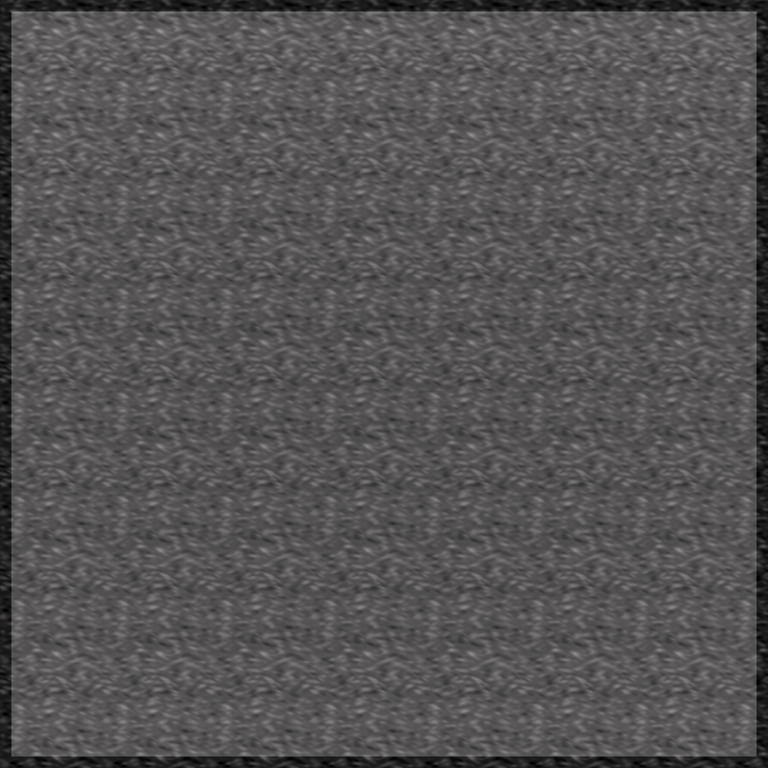
Write a Shadertoy shader that draws this texture.

```glsl
// Fine dark grey stone in a thin, nearly black frame. Small tilted grains, lit
// or dark, are splatted from a jittered cell grid that repeats 7.4 times each
// way; layered sines bend and band every tile, and the outer parts are lighter.

const float TAU = 6.2831853;

vec3 hash3(vec2 cell) {
    vec3 p = vec3(dot(cell, vec2(127.1, 311.7)),
                  dot(cell, vec2(269.5, 183.3)),
                  dot(cell, vec2(419.2, 371.9)));
    return fract(sin(p) * 43758.547);
}

// Cellular splats that wrap at each tile: every grain has a contrasting rim.
float grains(vec2 tile, vec2 cells, float seed) {
    vec2 p = tile * cells, base = floor(p);
    float sum = 0.0;
    for (int y = -2; y <= 2; y++)
    for (int x = -1; x <= 1; x++) {
        vec2 cell = base + vec2(x, y);
        vec3 rnd = hash3(floor(mod(cell + 0.5, cells)) + seed);
        vec2 d = p - cell - 0.15 - 0.7 * rnd.xy;
        d.y += d.x * mix(-0.5, 0.9, fract(rnd.z * 7.3 + rnd.x));
        float r2 = 4.0 * dot(d, d);
        sum += mix(-0.6, 1.0, rnd.z) * (1.0 - 0.7 * r2) * exp(-r2);
    }
    return sum;
}

void mainImage(out vec4 fragColor, in vec2 fragCoord) {
    vec2 uv = fragCoord / iResolution.xy;
    vec2 tile = uv * 7.4;

    // Bend the rows of grains gently without breaking the repeat
    vec2 bent = tile;
    bent.y += 0.012 * sin(TAU * (2.0 * tile.x + tile.y));

    // Large grains, finer grit, and two darker bands per tile
    float stone = 0.336 + 0.16 * grains(bent, vec2(8.0, 19.0), 3.0)
                + 0.11 * grains(bent, vec2(12.0, 25.0), 41.0);
    stone += 0.013 * cos(2.0 * TAU * tile.y + 0.5 * sin(TAU * tile.x));

    // One small dark pit in each tile
    vec2 pit = (fract(tile - vec2(0.44, 0.24) + 0.5) - 0.5) / vec2(0.05, 0.03);
    stone -= 0.07 * exp(-dot(pit, pit));

    // Broad shading, strongest along the top
    vec2 centred = uv - 0.5;
    vec2 spread = centred * vec2(0.6, 1.0);
    float panel = stone * (0.95 + 0.35 * dot(spread, spread) + 0.05 * centred.y);

    // Dark frame with a faint light rim inside it
    vec2 toEdge = min(uv, 1.0 - uv);
    float edge = min(toEdge.x, toEdge.y);
    panel += 0.035 * (1.0 - smoothstep(0.0155, 0.0175, edge));
    float frame = max(1.2 * stone - 0.29, 0.0);
    float grey = mix(frame, panel, smoothstep(0.0142, 0.0158, edge));

    fragColor = vec4(grey * vec3(1.012, 0.992, 0.996), 1.0);
}
```
